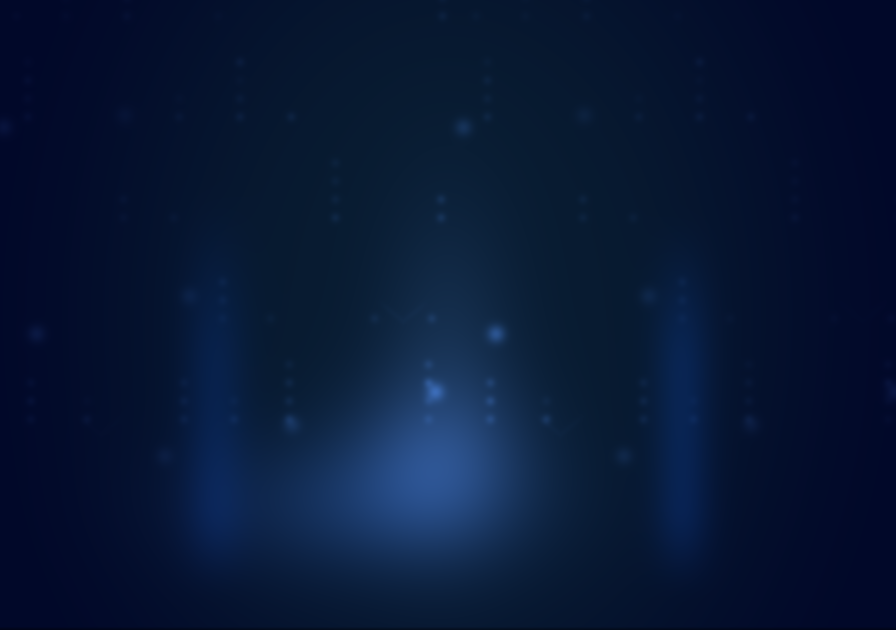
A WebGL 1 fragment shader for this background:

```glsl
precision highp float;

uniform vec2 u_resolution;

const float PERIOD = 0.7296;

float hash(vec2 cell) {
  return fract(sin(dot(cell, vec2(12.99, 78.23))) * 4375.85);
}

float glow(vec2 p, vec2 center, vec2 size) {
  vec2 d = (p - center) / size;
  return exp(-dot(d, d));
}

// Soft round light, wrapped across the tile border
float lamp(vec2 tile, vec2 center) {
  vec2 d = tile - center;
  d.x = mod(d.x + 0.5 * PERIOD, PERIOD) - 0.5 * PERIOD;
  return glow(d, vec2(0.0), vec2(0.0135));
}

// Vertical haze with soft ends
float pillar(vec2 p, float x, float width, float top) {
  float span = smoothstep(0.04, 0.2, p.y) * (1.0 - smoothstep(0.4, top, p.y));
  return span * glow(vec2(p.x, 0.0), vec2(x, 0.0), vec2(width, 1.0));
}

// Faint V-shaped trace
float chevron(vec2 tile, vec2 tip) {
  vec2 d = tile - tip;
  float line = abs(d.y - abs(d.x) * 0.8) / 0.006;
  return exp(-line * line) * (1.0 - smoothstep(0.02, 0.045, abs(d.x)));
}

// Cellular columns of small dots
float dotColumns(vec2 tile) {
  vec2 size = vec2(PERIOD / 9.0, 0.16);
  vec2 cell = floor(tile / size);
  vec2 local = tile - cell * size;
  float row = floor(local.y / 0.029);
  float count = 1.0 + floor(4.0 * hash(cell + 3.7));
  vec2 center = vec2((0.25 + 0.5 * hash(cell)) * size.x, (row + 0.5) * 0.029);
  float shown = step(0.35, hash(cell + 8.3)) * step(row, count - 0.5);
  float level = 0.3 + 0.7 * hash(cell + row * 1.9);
  return shown * level * glow(local, center, vec2(0.0075));
}

void main() {
  vec2 p = gl_FragCoord.xy / u_resolution.y;
  p.x -= 0.5 * u_resolution.x / u_resolution.y;

  // Night backdrop, bluer and darker toward the sides
  float rim = smoothstep(0.2, 0.78, length((p - vec2(0.0, 0.5)) * vec2(1.0, 0.75)));
  vec3 color = mix(vec3(0.03, 0.105, 0.19), vec3(0.004, 0.03, 0.16), rim);

  // Central light, rising beam and wide floor haze
  color += vec3(0.09, 0.13, 0.22) * glow(p, vec2(-0.017, 0.27), vec2(0.14, 0.13));
  color += vec3(0.05, 0.075, 0.11) * glow(p, vec2(0.0, 0.42), vec2(0.11, 0.25));
  color += vec3(0.05, 0.09, 0.17) * glow(p, vec2(-0.13, 0.2), vec2(0.24, 0.11));

  // Side pillars
  color += vec3(0.005, 0.04, 0.11) * pillar(p, -0.369, 0.05, 0.72);
  color += vec3(0.01, 0.055, 0.14) * pillar(p, 0.372, 0.045, 0.68);

  // Repeating lights
  vec2 tile = vec2(mod(p.x + 0.711, PERIOD), p.y);
  float lights = lamp(tile, vec2(0.691, 0.378)) + lamp(tile, vec2(0.058, 0.47));
  lights += 0.8 * lamp(tile, vec2(0.006, 0.798));
  lights += 0.6 * lamp(tile, vec2(0.463, 0.326));
  lights += 0.5 * lamp(tile, vec2(0.3, 0.53));
  lights += 0.5 * lamp(tile, vec2(0.261, 0.276));
  lights += 0.4 * lamp(tile, vec2(0.198, 0.817));

  // Small dots and traces
  float traces = chevron(tile, vec2(0.64, 0.49)) + chevron(tile, vec2(0.16, 0.31));
  lights += 0.5 * dotColumns(tile) * smoothstep(0.27, 0.31, p.y) + 0.06 * traces;
  float lit = 0.3 + 0.7 * glow(p, vec2(0.0, 0.42), vec2(0.3, 0.4));
  color += vec3(0.11, 0.18, 0.31) * lights * lit;

  // Dark lower border
  color *= mix(0.6, 1.0, smoothstep(0.0, 0.006, p.y));
  gl_FragColor = vec4(color, 1.0);
}
```
